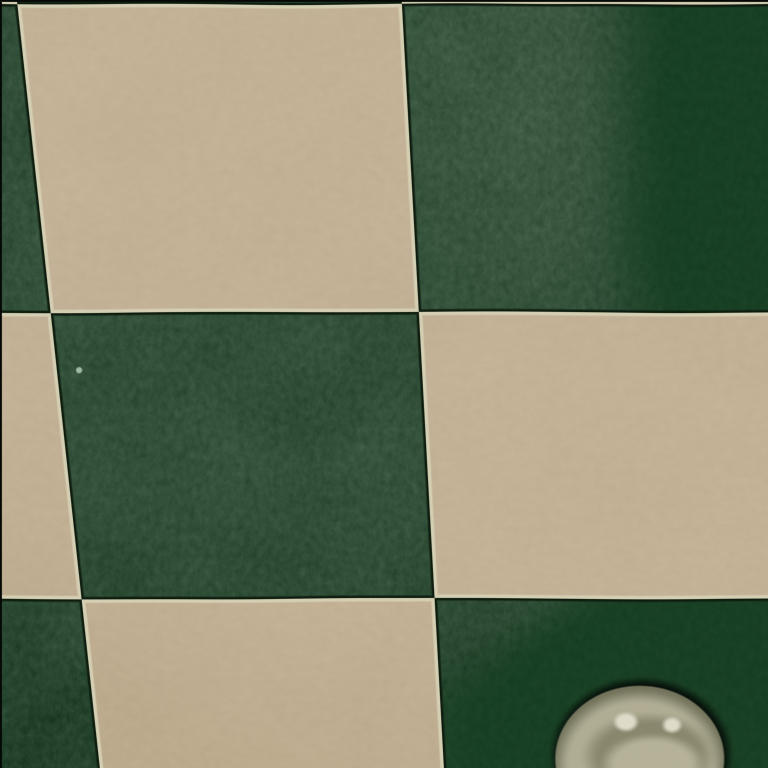
Give the GLSL for this pattern, as a three.js fragment shader.

```glsl
// A green and beige checkered board seen at a slight tilt, with a pale turned piece at its lower edge.
// Canvas points are unprojected to board cells; signed edge distance draws the cream and dark seams,
// and layered gradient noise gives the cloth grain and the worn sheen.
varying vec2 vUv;

vec2 hashGradient(vec2 cell) {
  vec2 h = vec2(dot(cell, vec2(127.1, 311.7)), dot(cell, vec2(269.5, 183.3)));
  return fract(sin(h) * 43758.5) * 2.0 - 1.0;
}

float gradientNoise(vec2 p) {
  vec2 i = floor(p), f = fract(p);
  vec2 u = f * f * f * (f * (f * 6.0 - 15.0) + 10.0);
  vec2 e = vec2(1.0, 0.0);
  float low = mix(dot(hashGradient(i), f), dot(hashGradient(i + e), f - e), u.x);
  float high = mix(dot(hashGradient(i + e.yx), f - e.yx), dot(hashGradient(i + 1.0), f - 1.0), u.x);
  return mix(low, high, u.y);
}

float fbm(vec2 p) {
  float sum = 0.0, weight = 0.5;
  for (int i = 0; i < 4; i++) {
    sum += weight * gradientNoise(p);
    p = mat2(1.6, 1.2, -1.2, 1.6) * p;
    weight *= 0.55;
  }
  return sum;
}

// Soft disc: 1 inside the ellipse, 0 outside.
float ellipse(vec2 p, vec2 center, vec2 radius, float soft) {
  float d = (length((p - center) / radius) - 1.0) * min(radius.x, radius.y);
  return 1.0 - smoothstep(-soft, soft, d);
}

// Signed distance to the nearest seam: positive in beige cells, negative in green.
float boardDistance(vec2 p) {
  float cellWidth = 0.448 + 0.053 * p.y;
  float column = (p.x - 0.130 + 0.108 * p.y) / cellWidth;
  float depth = 0.9948 - p.y + 0.004 * gradientNoise(vec2(p.x * 4.0, p.y * 2.0));
  float taper = 1.0 - 0.0959 * depth;
  float row = 2.393 * depth / taper;
  vec2 cell = vec2(column, row);
  vec2 toSeam = (0.5 - abs(fract(cell) - 0.5)) * vec2(cellWidth, taper * taper / 2.393);
  float parity = mod(floor(column) + floor(row), 2.0);
  return min(toSeam.x, toSeam.y) * (1.0 - 2.0 * parity);
}

vec3 greenCloth(vec2 p) {
  float grain = fbm(p * vec2(110.0, 85.0));
  float blotch = fbm(p * 9.0);
  vec3 color = mix(vec3(0.14, 0.265, 0.175), vec3(0.197, 0.313, 0.225), smoothstep(0.0, 0.35, p.y));
  // The sheen fades into deep green to the right, sooner near the bottom.
  float shade = smoothstep(0.75, 0.88, p.x + 0.25 * (1.0 - smoothstep(0.05, 0.3, p.y)) + 0.05 * blotch);
  float glow = ellipse(p, vec2(0.67, 0.86), vec2(0.14, 0.26), 0.12);
  color += vec3(0.035, 0.03, 0.03) * glow + 0.06 * blotch;
  color = mix(color, vec3(0.095, 0.25, 0.14), shade);
  return color + grain * mix(0.11, 0.04, shade);
}

vec3 beigeCloth(vec2 p) {
  vec3 color = mix(vec3(0.735, 0.665, 0.55), vec3(0.765, 0.695, 0.59), smoothstep(0.0, 0.5, p.y + 0.4 * p.x));
  return color + 0.03 * fbm(p * vec2(70.0, 95.0)) + 0.02 * fbm(p * 7.0);
}

// Rounded piece cut by the lower edge, with its contact shadow.
vec3 addPiece(vec3 color, vec2 p) {
  vec2 center = vec2(0.833, 0.012);
  color *= 1.0 - 0.75 * ellipse(p, center + vec2(0.002, 0.004), vec2(0.114, 0.098), 0.008);
  float top = ellipse(p, center - vec2(0.0, 0.008), vec2(0.103, 0.090), 0.012);
  vec3 glaze = mix(vec3(0.45, 0.45, 0.36), vec3(0.69, 0.68, 0.58), top);
  glaze = mix(glaze, vec3(0.54, 0.53, 0.43), ellipse(p, vec2(0.845, 0.016), vec2(0.078, 0.050), 0.010));
  glaze = mix(glaze, vec3(0.71, 0.70, 0.60), ellipse(p, vec2(0.850, 0.004), vec2(0.060, 0.036), 0.008));
  float glint = ellipse(p, vec2(0.815, 0.060), vec2(0.014, 0.011), 0.004)
              + ellipse(p, vec2(0.875, 0.056), vec2(0.011, 0.009), 0.004);
  glaze = mix(glaze, vec3(0.87, 0.86, 0.79), glint);
  return mix(color, glaze, ellipse(p, center, vec2(0.110, 0.095), 0.0015));
}

void main() {
  vec2 p = vUv;
  float d = boardDistance(p);

  // Cells, with a dark groove on the green side and a cream lip on the beige side.
  vec3 green = mix(vec3(0.05, 0.11, 0.055), greenCloth(p), smoothstep(0.0015, 0.005, -d));
  vec3 beige = mix(vec3(0.83, 0.81, 0.70), beigeCloth(p), smoothstep(0.003, 0.006, d));
  vec3 color = mix(green, beige, smoothstep(-0.001, 0.001, d));

  // One pale fleck, then the piece.
  color = mix(color, vec3(0.62, 0.73, 0.65), ellipse(p, vec2(0.103, 0.518), vec2(0.004), 0.0015));
  color = addPiece(color, p);

  // Thin black border along the left and top.
  float border = smoothstep(0.0015, 0.0035, min(p.x, 1.0 - p.y));
  gl_FragColor = vec4(mix(vec3(0.02, 0.03, 0.02), color, border), 1.0);
}
```
